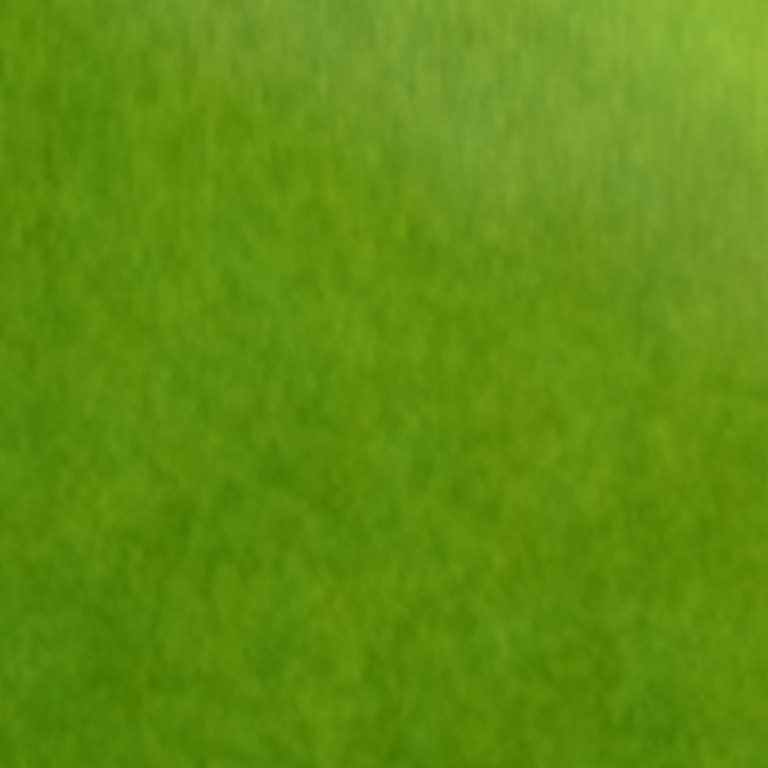
Reproduce this texture procedurally as a WebGL 2 fragment shader.

```glsl
#version 300 es
precision highp float;

uniform vec2 u_resolution;
out vec4 fragColor;

// Colours
const vec3 SHADE_GREEN = vec3(0.295, 0.495, 0.015);
const vec3 LEAF_GREEN  = vec3(0.400, 0.580, 0.060);
const vec3 HAZE_GREEN  = vec3(0.445, 0.605, 0.185);
const vec3 LIGHT_GREEN = vec3(0.545, 0.710, 0.205);

// Cells across the canvas for each layer of mottling
const vec2 BLOTCH_CELLS = vec2(9.0, 7.0);
const vec2 CLUMP_CELLS  = vec2(30.0, 21.0);
const vec2 GRAIN_CELLS  = vec2(68.0, 44.0);
const vec2 FINE_CELLS   = vec2(125.0, 80.0);
const vec2 STREAK_CELLS = vec2(95.0, 24.0);

// Strengths
const float BLOTCH_GAIN = 0.040;
const float CLUMP_GAIN  = 0.042;
const float GRAIN_GAIN  = 0.058;
const float FINE_GAIN   = 0.022;
const float STREAK_GAIN = 0.045;
const float HUE_DRIFT   = 0.035;
const vec3 MOTTLE_TINT  = vec3(1.0, 0.85, 0.55);

// Haze band: falls from upper left to middle right
const float HAZE_SLOPE  = 0.60;
const float HAZE_HEIGHT = 1.12;
const float HAZE_WOBBLE = 0.16;

float hash(ivec2 cell, uint seed) {
    uint h = uint(cell.x) * 1597334677u ^ uint(cell.y) * 3812015801u;
    h = (h ^ seed * 2654435769u) * 747796405u + 2891336453u;
    h = ((h >> ((h >> 28u) + 4u)) ^ h) * 277803737u;
    h = (h >> 22u) ^ h;
    return float(h >> 8u) / 16777216.0;
}

// Smooth value noise, centred on zero
float noise(vec2 p, uint seed) {
    ivec2 cell = ivec2(floor(p));
    vec2 f = fract(p);
    vec2 s = f * f * f * (f * (f * 6.0 - 15.0) + 10.0);
    float low  = mix(hash(cell, seed), hash(cell + ivec2(1, 0), seed), s.x);
    float high = mix(hash(cell + ivec2(0, 1), seed), hash(cell + ivec2(1, 1), seed), s.x);
    return mix(low, high, s.y) - 0.5;
}

// Two skewed layers averaged, so that the lattice does not show
float mottle(vec2 uv, vec2 cells, uint seed) {
    vec2 leanLeft  = vec2(uv.x + 0.31 * uv.y, uv.y - 0.17 * uv.x);
    vec2 leanRight = vec2(uv.x - 0.23 * uv.y, uv.y + 0.21 * uv.x);
    return 0.7 * (noise(leanLeft * cells, seed)
                + noise(leanRight * cells + 17.3, seed + 1u));
}

// Broad light: dark lower left, hazy band, bright upper right
vec3 lighting(vec2 uv) {
    float rise = clamp(0.18 + 0.70 * uv.y + 0.28 * uv.x, 0.0, 1.0);
    rise *= mix(0.82, 1.0, smoothstep(0.0, 0.22, uv.x));
    vec3 colour = mix(SHADE_GREEN, LEAF_GREEN, rise);

    float wobble = HAZE_WOBBLE * noise(uv * vec2(5.0, 4.0), 3u);
    float above = uv.y + HAZE_SLOPE * uv.x - HAZE_HEIGHT + wobble;
    float haze = smoothstep(-0.14, 0.10, above);
    haze *= mix(0.45, 1.0, smoothstep(0.05, 0.35, uv.x));
    colour = mix(colour, HAZE_GREEN, 0.9 * haze);

    float glow = smoothstep(0.02, 0.48, above) * smoothstep(0.25, 0.90, uv.x);
    return mix(colour, LIGHT_GREEN, glow);
}

void main() {
    vec2 uv = gl_FragCoord.xy / u_resolution;
    vec3 colour = lighting(uv);

    // Soft grain, drawn out into upright streaks towards the top
    float upper = smoothstep(0.25, 0.95, uv.y);
    float texture_ = BLOTCH_GAIN * mottle(uv, BLOTCH_CELLS, 11u)
                   + CLUMP_GAIN * mottle(uv, CLUMP_CELLS, 23u)
                   + GRAIN_GAIN * mix(1.0, 0.6, upper) * mottle(uv, GRAIN_CELLS, 37u)
                   + FINE_GAIN * mottle(uv, FINE_CELLS, 51u)
                   + STREAK_GAIN * upper * noise(uv * STREAK_CELLS, 67u);
    float calm = mix(1.0, 0.7, smoothstep(0.5, 0.95, uv.x) * upper);
    colour += MOTTLE_TINT * texture_ * calm;

    // Slow drift between yellowish and bluish green
    float drift = mottle(uv, CLUMP_CELLS * 0.6, 83u) + 0.35 * (uv.x - 0.5);
    colour += HUE_DRIFT * drift * vec3(0.8, 0.0, -0.5);

    fragColor = vec4(clamp(colour, 0.0, 1.0), 1.0);
}
```
